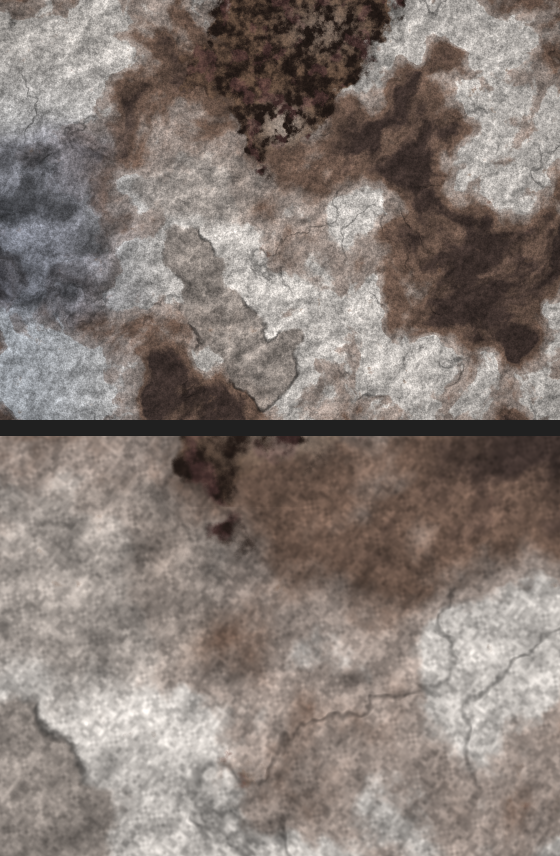
Top, the full canvas; bottom, a detail of the centre.
Give the GLSL for this texture, as a WebGL 2 fragment shader.

```glsl
#version 300 es
precision highp float;

#define PATCH_SCALE 6.0
#define PATCH_CONTRAST 2.0
#define WARP 0.20
#define RELIEF 1.5
#define GRAIN 0.26
#define PALE vec3(0.725, 0.705, 0.685)
#define TAN vec3(0.575, 0.525, 0.495)
#define BROWN vec3(0.41, 0.33, 0.285)
#define DARK vec3(0.23, 0.185, 0.17)
#define SLATE vec3(0.37, 0.36, 0.37)

uniform vec2 u_resolution;
out vec4 outColor;

float hash(vec2 p) {
  vec3 q = fract(p.xyx * vec3(0.1031, 0.1030, 0.0973));
  q += dot(q, q.yzx + 33.33);
  return fract((q.x + q.y) * q.z);
}

float noise(vec2 p) {
  vec2 i = floor(p), f = fract(p);
  f = f * f * (3.0 - 2.0 * f);
  return mix(mix(hash(i), hash(i + vec2(1, 0)), f.x),
             mix(hash(i + vec2(0, 1)), hash(i + vec2(1, 1)), f.x), f.y);
}

float fbm(vec2 p) {
  float sum = 0.0, amp = 0.5;
  for (int i = 0; i < 6; i++) {
    sum += amp * noise(p);
    p = mat2(1.6, 1.2, -1.2, 1.6) * p + 17.3;
    amp *= 0.5;
  }
  return sum / 0.984;
}

float segment(vec2 p, vec2 a, vec2 b) {
  vec2 d = b - a;
  return length(p - a - d * clamp(dot(p - a, d) / dot(d, d), 0.0, 1.0));
}

// Soft round spot, 1 at the centre
float spot(vec2 p, vec2 c, vec2 r) {
  vec2 d = (p - c) / r;
  return exp(-dot(d, d));
}

// Pale sand, silt, brown algae and deep shade along one density value
vec3 seabed(float density) {
  vec3 c = mix(PALE, TAN, smoothstep(0.35, 0.44, density));
  c = mix(c, BROWN, smoothstep(0.46, 0.68, density));
  return mix(c, DARK, smoothstep(0.68, 0.92, density));
}

void main() {
  vec2 p = gl_FragCoord.xy / u_resolution.y;
  vec2 warp = vec2(fbm(p * 7.0 + 3.1), fbm(p * 7.0 + 41.7)) - 0.5;
  vec2 q = p + WARP * warp;
  float fine = fbm(p * 42.0 + 9.0);
  float rough = fbm(p * 16.0 + 60.0);
  vec2 tilted = mat2(0.8, 0.6, -0.6, 0.8) * p;
  float grain = noise(tilted * 360.0) + 0.8 * noise(tilted * 170.0 + 7.0) - 0.9;

  // Algae patches: strong at the sides, faint over the middle
  vec2 slanted = mat2(0.83, -0.62, 0.56, 0.75) * q;
  float density = 0.53 + (fbm(slanted * PATCH_SCALE + 5.0) - 0.5) * PATCH_CONTRAST;
  density += 0.3 * (rough - 0.5) + 0.15 * (fine - 0.5);
  float middle = spot(q, vec2(0.66, 0.48), vec2(0.28, 0.25));
  density = mix(density, 0.46 + 0.5 * (rough - 0.5), 0.8 * middle);
  density += 0.04 * smoothstep(0.8, 1.2, p.x);
  density += 0.34 * spot(q, vec2(0.25, 0.20), vec2(0.09, 0.08));
  density += 0.25 * spot(q, vec2(0.20, 0.35), vec2(0.06, 0.09));
  density -= 0.22 * spot(q, vec2(0.08, 0.13), vec2(0.13, 0.09));
  density -= 0.35 * spot(q, vec2(1.00, 0.88), vec2(0.11, 0.12));
  density -= 0.35 * spot(q, vec2(1.24, 0.93), vec2(0.12, 0.08));
  density -= 0.24 * spot(q, vec2(0.31, 0.43), vec2(0.06, 0.10));
  vec3 col = seabed(density);

  // Slate ledge on the left
  float ledge = smoothstep(0.36, 0.18, q.x) * smoothstep(0.22, 0.32, q.y)
              * smoothstep(0.74, 0.62, q.y);
  float layers = fbm(vec2(q.x * 9.0 - q.y * 3.0, q.y * 20.0) + 30.0);
  vec3 ledgeCol = mix(SLATE * 0.6, SLATE * 1.45, smoothstep(0.3, 0.72, layers));
  col = mix(col, ledgeCol, 0.8 * ledge);

  // Flat stone and bent slab, shaded along broken parts of the rim
  vec2 s = p + 0.13 * warp + 0.05 * (rough - 0.5);
  vec3 stone = vec3(0.51, 0.475, 0.45) * (0.65 + 0.4 * fine + 0.3 * rough);
  float flatStone = segment(s, vec2(0.41, 0.55), vec2(0.53, 0.53)) - 0.075;
  col = mix(col, stone * 1.06, 0.7 * smoothstep(0.02, -0.015, flatStone));
  float slab = min(segment(s, vec2(0.44, 0.38), vec2(0.46, 0.28)),
                   segment(s, vec2(0.46, 0.28), vec2(0.64, 0.14))) - 0.065;
  col = mix(col, stone, 0.9 * smoothstep(0.006, -0.006, slab));
  float rim = smoothstep(0.009, 0.0, abs(slab)) * smoothstep(0.44, 0.6, rough);
  col *= 1.0 - 0.45 * rim;

  // Relief lit from the upper left, with broken creases
  vec2 toLight = vec2(-0.005, 0.007);
  vec2 r = p + 0.05 * warp;
  float slope = fbm(r * 17.0) - fbm((r + toLight) * 17.0);
  col *= 1.0 + RELIEF * clamp(slope, -0.2, 0.16);
  float crease = smoothstep(0.03, 0.0, abs(fbm(r * 8.0 + 80.0) - 0.5));
  col *= 1.0 - 0.28 * crease * smoothstep(0.46, 0.64, fbm(p * 8.0 + 22.0));

  // Mossy boulder tapering down from the top edge
  float t = (p.y - 0.61) / 0.39;
  float boulder = abs(p.x - mix(0.64, 0.74, t)) - 0.215 * sqrt(max(t, 0.0));
  boulder = max(boulder, 0.61 - p.y) + 0.10 * (rough - 0.5) + 0.08 * (fine - 0.5);
  float fringe = spot(p, vec2(0.50, 0.84), vec2(0.08, 0.07));
  float moss = max(smoothstep(0.012, -0.012, boulder),
                   0.85 * smoothstep(0.4, 0.75, fringe + 1.6 * (fine - 0.5)));
  float tufts = 0.6 * fine + 0.4 * fbm(p * 90.0 + 13.0);
  vec3 mossCol = mix(vec3(0.14, 0.105, 0.09), vec3(0.37, 0.29, 0.235),
                     smoothstep(0.36, 0.68, tufts));
  mossCol = mix(mossCol, vec3(0.36, 0.24, 0.24),
                0.5 * smoothstep(0.56, 0.68, fbm(p * 30.0 + 90.0)));
  float crust = spot(p, vec2(0.675, 0.70), vec2(0.055, 0.05))
              + 0.5 * spot(p, vec2(0.77, 0.93), vec2(0.09, 0.06));
  mossCol = mix(mossCol, vec3(0.58, 0.53, 0.49), crust * smoothstep(0.38, 0.56, tufts));
  col *= 1.0 - 0.22 * smoothstep(0.06, 0.0, boulder);
  col = mix(col, mossCol, moss);

  // Sand grains and mottling
  col *= 1.0 + GRAIN * grain + 0.4 * (fine - 0.5);

  // Cool water cast to the left and dimmer corners
  float cool = smoothstep(0.5, 0.0, p.x) * smoothstep(0.95, 0.4, p.y);
  col *= mix(vec3(1.0), vec3(0.87, 0.92, 0.98), cool);
  vec2 offset = p - 0.5 * vec2(u_resolution.x / u_resolution.y, 1.0);
  col *= 1.03 - 0.18 * dot(offset, offset);
  outColor = vec4(clamp(col, 0.0, 1.0), 1.0);
}
```
